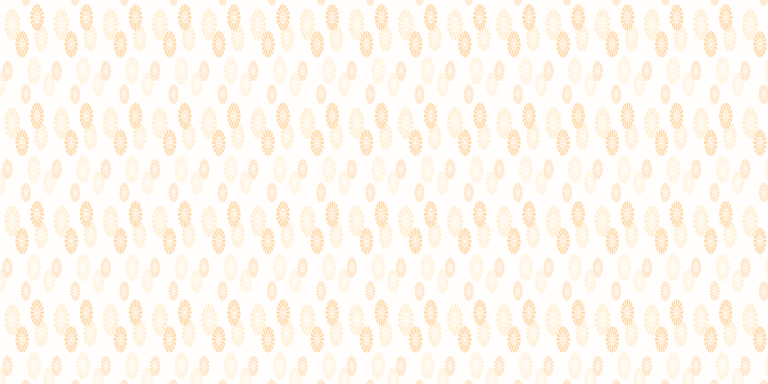
This pattern is drawn by a Shadertoy shader. Its source:

```glsl
// Pastel wallpaper of narrow oval daisies in alternating large and small rows.
// Eight blooms share one tile, repeated by fract; each bloom folds its angle
// into wedge petals, and a grid of subsamples smooths the fine detail.

const vec2 TILE = vec2(0.1281, 0.2562);   // tile size in canvas heights
const float PETALS = 16.0;
const float PETAL_FILL = 0.70;            // share of each sector that is petal
const float INNER_FILL = 0.48;            // same for the short inner petals
const vec2 INNER_SPAN = vec2(0.12, 0.36); // radii of the inner ring
const float OUTER_START = 0.42;
const float TIP_ROUNDING = 3.5;
const float SMALL_ROW = 0.6;              // blooms below this height are paler
const int SAMPLES = 4;

const vec3 PAPER = vec3(1.0, 0.998, 0.992);
const vec3 CREAM = vec3(1.0, 0.940, 0.835);
const vec3 PALE_CREAM = vec3(1.0, 0.952, 0.870);
const vec3 APRICOT = vec3(1.0, 0.855, 0.675);
const vec3 PALE_APRICOT = vec3(1.0, 0.885, 0.755);

// Centre x, centre y from the top, radius; the cream blooms lie underneath.
const int BLOOMS = 8;
const int CREAM_BLOOMS = 4;
const vec3 BLOOM[BLOOMS] = vec3[BLOOMS](
    vec3(0.250, 0.250, 0.163), vec3(0.838, 0.387, 0.139),
    vec3(0.690, 0.720, 0.143), vec3(0.000, 0.857, 0.125),
    vec3(0.755, 0.178, 0.137), vec3(0.449, 0.450, 0.137),
    vec3(0.152, 0.720, 0.105), vec3(0.528, 0.958, 0.102));

// Signed edge of a unit daisy: negative inside a petal.
float daisyEdge(vec2 p) {
    float sector = 6.2831853 / PETALS;
    float angle = (fract(atan(p.x, p.y) / sector + 0.5) - 0.5) * sector;
    vec2 q = length(p) * vec2(cos(angle), abs(sin(angle)));
    float halfSector = q.x * tan(0.5 * sector);

    float tip = q.x + TIP_ROUNDING * q.y * q.y - 1.0;
    float outer = max(max(q.y - PETAL_FILL * halfSector, tip), OUTER_START - q.x);
    float ring = max(INNER_SPAN.x - q.x, q.x - INNER_SPAN.y);
    float inner = max(q.y - INNER_FILL * halfSector, ring);
    return min(outer, inner);
}

// Layers every bloom of the tile at one point, given in tile units.
vec3 wallpaper(vec2 p, float softness) {
    vec3 colour = PAPER;
    for (int i = 0; i < BLOOMS; i++) {
        vec3 bloom = BLOOM[i];
        vec2 local = (fract(p - bloom.xy + 0.5) - 0.5) / bloom.z;
        if (dot(local, local) > 1.2) continue;

        bool small = bloom.y > SMALL_ROW;
        vec3 ink = i < CREAM_BLOOMS ? (small ? PALE_CREAM : CREAM)
                                    : (small ? PALE_APRICOT : APRICOT);
        float blur = softness / bloom.z;
        float cover = 1.0 - smoothstep(-blur, blur, daisyEdge(local));
        colour = mix(colour, ink, cover);
    }
    return colour;
}

void mainImage(out vec4 fragColor, in vec2 fragCoord) {
    float samples = float(SAMPLES);
    float softness = 0.5 / (iResolution.y * TILE.y * samples);
    vec3 total = vec3(0.0);
    for (int j = 0; j < SAMPLES; j++) {
        for (int i = 0; i < SAMPLES; i++) {
            vec2 offset = (vec2(i, j) + 0.5) / samples - 0.5;
            vec2 point = (fragCoord + offset) / iResolution.y;
            point.y = 1.0 - point.y;
            total += wallpaper(point / TILE, softness);
        }
    }
    fragColor = vec4(total / (samples * samples), 1.0);
}
```
